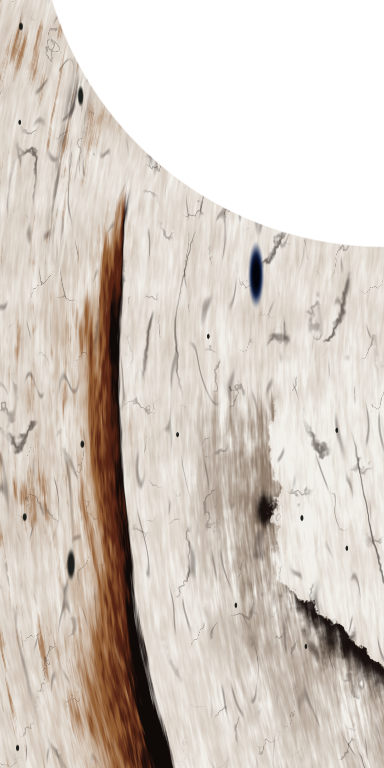
This texture is drawn by a Shadertoy shader. Its source:

```glsl
// Bleached, weathered wood with a rust-brown burnt stripe, a charred ragged patch,
// dark specks and one blue-black ink drop, cut by a large white disc.
// Stretched gradient noise along a curved grain makes the fibres and cracks.

vec2 hash2(vec2 c) {
    vec3 q = fract(c.xyx * vec3(.1031, .1030, .0973));
    q += dot(q, q.yzx + 33.33);
    return fract((q.xx + q.yz) * q.zy);
}

float corner(vec2 cell, vec2 offset) {
    return dot(hash2(cell + offset) * 2. - 1., -offset);
}

// Gradient noise, about -0.7 to 0.7
float gradNoise(vec2 p) {
    vec2 i = floor(p), f = fract(p);
    vec2 w = f * f * f * (f * (f * 6. - 15.) + 10.);
    vec4 g;
    for (int k = 0; k < 4; k++) {
        vec2 o = vec2(k & 1, k >> 1);
        g[k] = dot(hash2(i + o) * 2. - 1., f - o);
    }
    return mix(mix(g.x, g.y, w.x), mix(g.z, g.w, w.x), w.y);
}

float fbm(vec2 p, int octaves) {
    float sum = 0., amp = .6;
    for (int k = 0; k < octaves; k++) {
        sum += amp * gradNoise(p);
        p = p * 2.03 + 17.3;
        amp *= .62;
    }
    return sum;
}

// Soft ellipse, 1 inside
float spot(vec2 p, vec2 centre, vec2 radii) {
    return 1. - smoothstep(.6, 1.3, length((p - centre) / radii));
}

// Thin broken line along the zero level of the noise
float crack(vec2 p, float width) {
    float line = 1. - smoothstep(0., width, abs(gradNoise(p)));
    return line * smoothstep(.02, .3, gradNoise(p * 1.7 + 40.));
}

// Small upright specks, at most one per cell
float specks(vec2 p) {
    vec2 grid = vec2(6., 4.), cell = floor(p * grid);
    vec2 h = hash2(cell + 91.), centre = (cell + .2 + .6 * hash2(cell + 7.)) / grid;
    float r = .0035 + .005 * pow(h.x, 4.);
    return step(h.y, .38) * spot(p, centre, r * vec2(1., 1.9));
}

void mainImage(out vec4 fragColor, in vec2 fragCoord) {
    // Width is 1, y runs down from the top
    vec2 p = vec2(fragCoord.x, iResolution.y - fragCoord.y) / iResolution.x;
    float pixel = 1. / iResolution.x;
    vec3 black = vec3(.06, .035, .03), amber = vec3(.58, .37, .20);

    // Curved grain coordinate and its noises
    float u = p.x - .12 * (p.y - 1.) * (p.y - 1.) + .014 * gradNoise(p * vec2(5., 2.5));
    float fibre = fbm(vec2(u * 32., p.y * 3.), 4);
    float fine = fbm(vec2(u * 100., p.y * 14.), 2);
    float mottle = fbm(p * vec2(7., 5.) + 3., 5);
    float left = 1. - smoothstep(.05, .5, p.x);

    // Ragged border of the charred patch, positive inside
    float d = .70 + .03 * smoothstep(1.05, 1.4, p.y) + 1.2 * max(0., p.y - 1.5) - p.x
            + .09 * fbm(p * vec2(11., 9.), 5);
    float inside = smoothstep(0., .012, d) * smoothstep(1., 1.12, p.y + .2 * fibre);
    float bare = (1. - smoothstep(-.05, .02, d)) * smoothstep(.8, 1.2, p.y);

    // Pale wood and tan fibres
    float tan0 = .42 + .2 * left - .25 * bare + .8 * fibre + .8 * fine + .7 * mottle;
    vec3 col = mix(vec3(.95, .94, .92), vec3(.82, .77, .72), clamp(tan0, 0., 1.3));

    // Rust streaks on the left, grey streak near the top
    float rust = fbm(vec2(u * 45. + 9., p.y * 4.), 4) + .5 * mottle;
    col = mix(col, amber, .75 * left * smoothstep(.1, .5, rust));
    float grey = exp(-pow((u - .135) / .022, 2.)) * smoothstep(.12, .3, p.y) * (1. - smoothstep(.45, .75, p.y));
    col = mix(col, vec3(.27, .25, .24), grey * smoothstep(-.15, .4, fibre + fine));

    // Taupe stain behind the border
    float stain = inside * exp(-3.2 * max(d, 0.)) * smoothstep(.42, .62, u);
    col = mix(col, vec3(.52, .44, .37), stain * clamp(.6 + 1.1 * fibre + 1.2 * mottle + fine, 0., 1.));

    // Cracks along the grain and slanted hairlines
    float lines = crack(vec2(u * 8., p.y * 1.8 + .3 * mottle), .03);
    lines += .6 * crack(vec2(u * 17. + 5., p.y * 5.), .05);
    lines += .5 * crack(vec2(p.x + .5 * p.y, p.y - .6 * p.x) * vec2(9., 6.) + mottle, .03);
    col = mix(col, vec3(.24, .20, .18), .65 * min(lines, 1.));

    // Char along the lower border, with one smudge above it
    float char0 = exp(-8. * max(d, 0.)) * smoothstep(1.44, 1.6, p.y);
    char0 += .75 * exp(-dot(p - vec2(.70, 1.33), (p - vec2(.70, 1.33)) * vec2(700., 400.)));
    char0 = inside * smoothstep(.3, .85, char0 + .6 * mottle + .4 * fibre);
    col = mix(col, black, .93 * char0);

    // Burnt stripe: black on its right edge, then red-brown, then amber
    float reach = .315 + .02 * smoothstep(1.6, 2., p.y) + .025 * fibre - u;
    float low = smoothstep(1.4, 2., p.y);
    float width = .02 + .07 * smoothstep(.45, .95, p.y) + .1 * low;
    float t = reach / width + .35 * fibre + .25 * fine;
    float stripe = smoothstep(-.004, .008, reach) * (1. - smoothstep(.7, 1.3, t + .5 * fibre));
    stripe *= smoothstep(.46, .56, p.y + .15 * fibre);
    vec3 burnt = mix(black, vec3(.34, .14, .08), smoothstep(.08, .36, t - .18 * low));
    burnt = mix(burnt, amber, smoothstep(.35, .85, t + .5 * fine));
    col = mix(col, burnt, stripe);
    float glow = smoothstep(0., .02, reach) * exp(-14. * max(reach - width, 0.)) * smoothstep(.5, .9, p.y);
    col = mix(col, vec3(.70, .52, .36), .5 * glow * (1. - stripe) * smoothstep(-.2, .4, fibre + fine));

    // Specks, two knots and the ink drop
    float dots = max(specks(p), spot(p, vec2(.185, 1.47), vec2(.010, .036)));
    dots = max(dots, spot(p, vec2(.21, .25), vec2(.007, .024)));
    col = mix(col, vec3(.06, .07, .06), .93 * dots);
    float ink = length((p - vec2(.667, .716)) / vec2(.015, .062));
    col = mix(col, vec3(.07, .15, .33), 1. - smoothstep(.75, 1.5, ink));
    col = mix(col, vec3(.01, .01, .04), 1. - smoothstep(.4, 1.1, ink));

    // White disc at the upper right
    float disc = length(p - vec2(1., -.26)) - .903;
    col = mix(vec3(1.), col, smoothstep(-pixel, pixel, disc));
    fragColor = vec4(clamp(col, 0., 1.), 1.);
}
```
